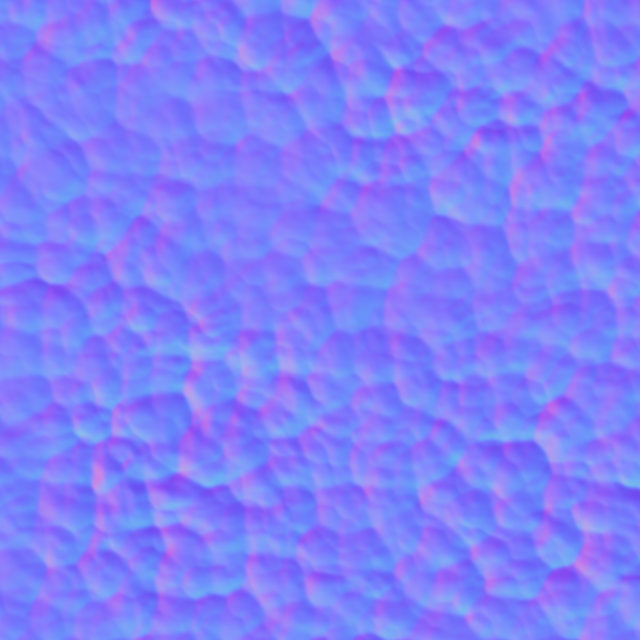
A WebGL 2 fragment shader for this texture map:

```glsl
#version 300 es
precision highp float;

uniform vec2 u_resolution;
out vec4 fragColor;

#define LARGE_DOMES 16.5
#define SMALL_DOMES 29.0
#define LARGE_WEIGHT 0.26
#define SMALL_WEIGHT 0.12
#define CREASE_SHARPNESS 12.0
#define DOME_HEIGHT_SPREAD 0.32
#define WARP_AMOUNT 0.02
#define SAMPLE_STEP 0.0032
#define SLOPE_SCALE vec2(0.68, 0.77)
#define FLANK_SKEW 1.3
#define BLUE_GAIN 0.989

float hash(vec2 p) {
    return fract(sin(dot(p, vec2(127.1, 311.7))) * 43758.5453);
}

vec2 hash2(vec2 p) {
    return vec2(hash(p), hash(p + 57.3));
}

float noise(vec2 p) {
    vec2 cell = floor(p);
    vec2 f = fract(p);
    vec2 s = f * f * f * (f * (f * 6.0 - 15.0) + 10.0);
    float bottom = mix(hash(cell), hash(cell + vec2(1, 0)), s.x);
    float top = mix(hash(cell + vec2(0, 1)), hash(cell + vec2(1, 1)), s.x);
    return mix(bottom, top, s.y);
}

// Smooth union of scattered paraboloids, leaving soft creases between them
float domes(vec2 p) {
    vec2 cell = floor(p);
    float sum = 0.0;
    for (int y = -1; y <= 1; y++) {
        for (int x = -1; x <= 1; x++) {
            vec2 id = cell + vec2(x, y);
            vec2 offset = p - id - mix(vec2(0.1), vec2(0.9), hash2(id));
            float peak = DOME_HEIGHT_SPREAD * hash(id + 19.7);
            sum += exp(CREASE_SHARPNESS * (peak - dot(offset, offset)));
        }
    }
    return log(sum) / CREASE_SHARPNESS;
}

// Each layer is divided by its frequency, so weights act on slope
float height(vec2 p) {
    vec2 warp = vec2(noise(p * 8.0 + 3.1), noise(p * 8.0 + 41.7)) - 0.5;
    vec2 q = p + WARP_AMOUNT * warp;
    float h = LARGE_WEIGHT * domes(q * LARGE_DOMES) / LARGE_DOMES;
    h += SMALL_WEIGHT * domes(q * SMALL_DOMES + 73.0) / SMALL_DOMES;
    h += 0.06 * noise(p * 8.0 + 11.0) / 8.0;
    h += 0.11 * noise(q * 36.0 + 29.0) / 36.0;
    h += 0.09 * noise(q * 68.0 + 5.0) / 68.0;
    return h;
}

vec2 slope(vec2 p) {
    vec2 e = vec2(SAMPLE_STEP, 0.0);
    vec2 rise = vec2(height(p + e.xy) - height(p - e.xy),
                     height(p + e.yx) - height(p - e.yx));
    return rise / (2.0 * SAMPLE_STEP);
}

void main() {
    vec2 p = gl_FragCoord.xy / u_resolution.y;

    // Calm and rough patches
    float roughness = mix(0.65, 1.35, noise(p * 5.0 + 83.0));
    vec2 tilt = slope(p) * SLOPE_SCALE * roughness;

    // Left flanks rise more steeply than right flanks fall
    tilt.x += FLANK_SKEW * tilt.x * tilt.x - 0.014;

    // Encode the surface direction as colour
    vec3 normal = normalize(vec3(tilt, 1.0));
    vec3 color = normal * 0.5 + 0.5;
    color.b *= BLUE_GAIN;
    fragColor = vec4(color, 1.0);
}
```
